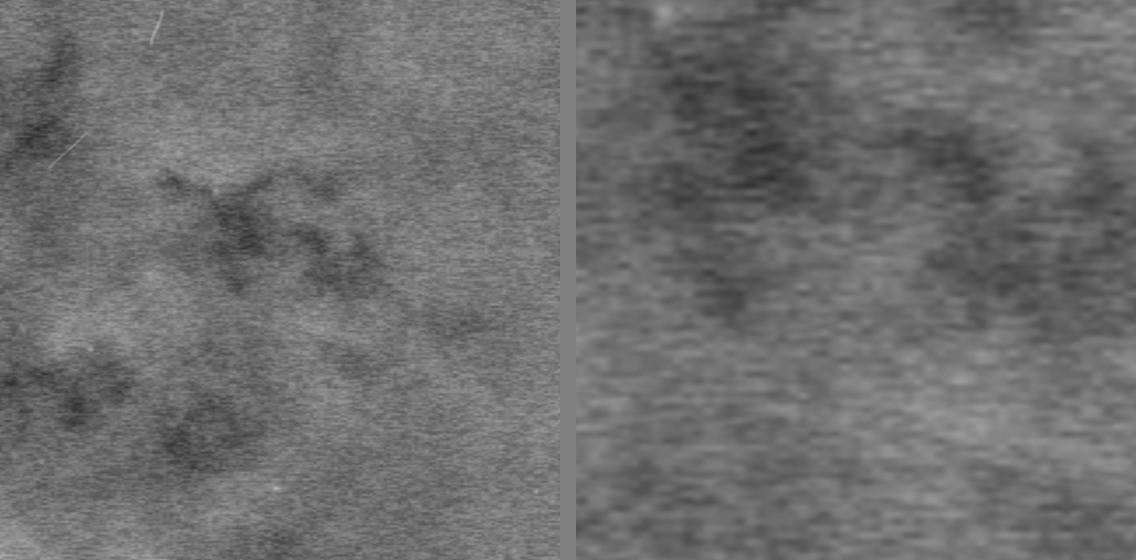
Left, the full canvas; right, a detail of the centre.
Give the GLSL for this texture, as a WebGL 2 fragment shader.

```glsl
#version 300 es
precision highp float;
// Grey, grainy film plate: ragged dark clouds and a branching diagonal vein
// over a mottled ground. Warped distance fields shape the dark parts;
// stretched value noise adds the horizontal grain, with few scratches and specks.

#define BASE_TONE 0.470
#define MOTTLE 0.24
#define BLOTCH 0.075
#define GRAIN 0.118
#define CLOUD_DEPTH 0.175
#define VEIN_DEPTH 0.145
#define WARP 0.11
#define SCRATCHES 2
#define SPECKS 7

uniform vec2 u_resolution;
out vec4 fragColor;

float hash(vec2 p) {
    vec3 q = fract(vec3(p.xyx) * 0.1031);
    q += dot(q, q.yzx + 33.33);
    return fract((q.x + q.y) * q.z);
}

float noise(vec2 p) {
    vec2 cell = floor(p), f = fract(p);
    f = f * f * (3.0 - 2.0 * f);
    float low = mix(hash(cell), hash(cell + vec2(1, 0)), f.x);
    float high = mix(hash(cell + vec2(0, 1)), hash(cell + vec2(1, 1)), f.x);
    return mix(low, high, f.y);
}

float fbm(vec2 p) {
    float sum = 0.0, weight = 0.5;
    for (int i = 0; i < 5; i++) {
        sum += weight * noise(p);
        p = mat2(1.6, 1.2, -1.2, 1.6) * p + 7.3;
        weight *= 0.5;
    }
    return sum / 0.97;
}

// Soft elliptical spot
float spot(vec2 p, vec2 centre, vec2 radius) {
    vec2 d = (p - centre) / radius;
    return exp(-dot(d, d));
}

// Soft stroke from a to b whose width runs from w.x to w.y
float stroke(vec2 p, vec2 a, vec2 b, vec2 w) {
    vec2 ab = b - a;
    float t = clamp(dot(p - a, ab) / dot(ab, ab), 0.0, 1.0);
    float d = length(p - a - ab * t) / mix(w.x, w.y, t);
    return exp(-d * d);
}

// Dark patches: one at the upper left, a chain along the lower left
float clouds(vec2 p) {
    float dark = 0.85 * spot(p, vec2(0.06, 0.77), vec2(0.085, 0.15));
    for (int i = 0; i < 4; i++) {
        float t = float(i) / 3.0;
        vec2 centre = vec2(0.10 + 0.40 * t, 0.29 - 0.26 * t + 0.12 * sin(3.1416 * t));
        dark = max(dark, spot(p, centre, vec2(0.095, 0.065)));
    }
    return dark;
}

// Main vein, its side branches and an arch above it
float veins(vec2 p) {
    vec2 fork = vec2(0.42, 0.60);
    float dark = 0.85 * stroke(p, vec2(0.31, 0.69), fork, vec2(0.013, 0.017));
    dark = max(dark, stroke(p, fork, vec2(0.64, 0.49), vec2(0.020, 0.045)));
    dark = max(dark, 0.85 * stroke(p, vec2(0.64, 0.51), vec2(0.82, 0.41), vec2(0.048, 0.034)));
    dark = max(dark, 0.7 * stroke(p, fork, vec2(0.43, 0.50), vec2(0.016, 0.026)));
    dark = max(dark, 0.65 * stroke(p, vec2(0.55, 0.38), vec2(0.68, 0.30), vec2(0.016, 0.032)));
    vec2 q = p - vec2(0.51, 0.595);
    float ring = (length(q) - 0.085) / 0.030;
    float arch = exp(-ring * ring) * smoothstep(-0.01, 0.04, q.y);
    return max(dark, 0.8 * arch);
}

// Thin bent scratches and small bright dust
float blemishes(vec2 p) {
    float light = 0.0;
    for (int i = 0; i < SCRATCHES; i++) {
        float k = float(i);
        vec2 q = p - vec2(0.28 - 0.16 * k, 0.95 - 0.22 * k);
        q.x -= (0.1 + 0.7 * k) * q.y + 0.007 * sin(q.y * 55.0);
        float line = 1.0 - smoothstep(0.001, 0.0055, abs(q.x));
        light += 0.13 * line * (1.0 - smoothstep(0.025, 0.04, abs(q.y)));
    }
    for (int i = 0; i < SPECKS; i++) {
        float k = float(i);
        vec2 centre = vec2(hash(vec2(k, 3.7)), hash(vec2(k, 19.1)));
        light += mix(0.06, 0.17, hash(vec2(k, 8.2))) * spot(p, centre, vec2(0.0055));
    }
    return light;
}

void main() {
    vec2 uv = gl_FragCoord.xy / min(u_resolution.x, u_resolution.y);
    vec2 bend = vec2(fbm(uv * 11.0), fbm(uv * 11.0 + 31.0)) - 0.5;
    float mottle = fbm(uv * 7.0 + 12.0) - 0.5;
    float blotch = fbm(uv * 26.0 + 70.0) - 0.5;
    float ragged = smoothstep(0.22, 0.78, fbm(uv * 16.0 + 50.0));
    float calm = mix(1.25, 0.65, smoothstep(0.2, 0.8, uv.x));

    // Ground, darker patches and pale puffs
    float tone = BASE_TONE + (MOTTLE * mottle + BLOTCH * blotch) * calm;
    tone -= CLOUD_DEPTH * clouds(uv + bend * WARP * 1.7) * mix(0.35, 1.3, ragged);
    tone -= VEIN_DEPTH * veins(uv + bend * WARP) * mix(0.45, 1.3, ragged);
    tone -= 0.035 * spot(uv, vec2(0.54, 0.52), vec2(0.24, 0.16));
    tone += 0.07 * spot(uv + bend * WARP, vec2(0.55, 0.42), vec2(0.045, 0.035));
    tone += 0.04 * spot(uv + bend * WARP, vec2(0.27, 0.80), vec2(0.13, 0.09));

    // Horizontally drawn grain
    float grain = noise(uv * vec2(75.0, 250.0)) - 0.5;
    grain += 0.75 * (noise(uv * vec2(160.0, 230.0) + 90.0) - 0.5);
    tone += GRAIN * grain + blemishes(uv);

    fragColor = vec4(vec3(clamp(tone, 0.0, 1.0)), 1.0);
}
```
